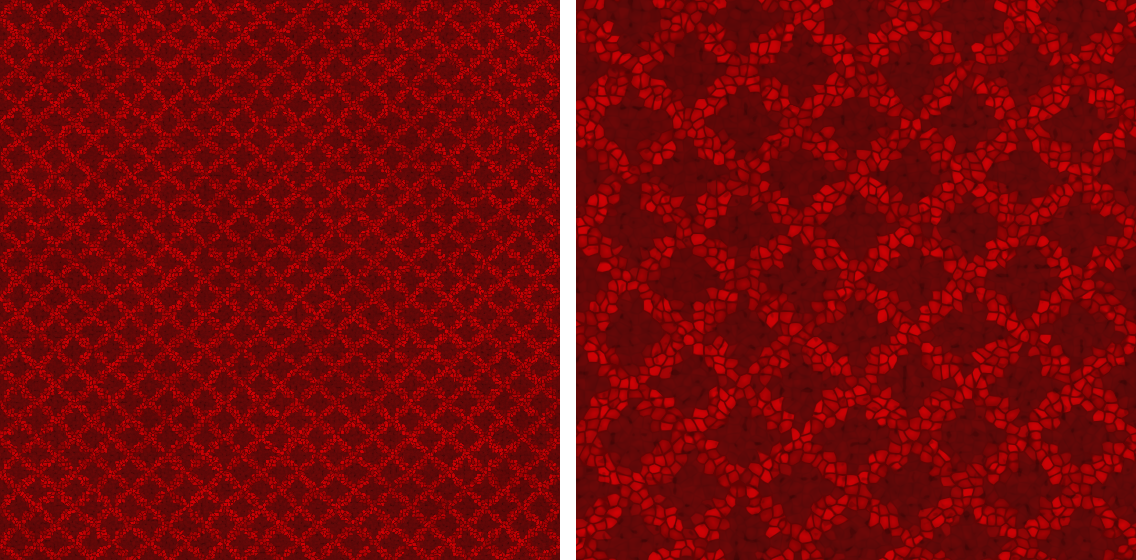
Left: the whole. Right: its middle third, enlarged.
Reproduce this pattern procedurally as a Shadertoy shader.

```glsl
// Red tufted carpet: a diagonal trellis of bright leaf-shaped petals around dark four-pointed stars.
// The trellis is a folded distance function, sampled at the centre of each yarn tuft so that its
// edges turn ragged; tufts are wrapped cellular noise, pile grain and wear wrapped gradient noise.

const float PI = 3.14159265;
const vec2 REPEATS = vec2(15.0, 16.0);  // stars across and down
const float TUFTS = 156.0;              // yarn tufts along each side
const float GRAIN = 190.0;              // pile grain cells along each side

const vec3 GROUND_LOW = vec3(0.335, 0.030, 0.030);
const vec3 GROUND_HIGH = vec3(0.430, 0.030, 0.030);
const vec3 PETAL_LOW = vec3(0.400, 0.012, 0.012);
const vec3 PETAL_HIGH = vec3(0.800, 0.008, 0.020);
const vec3 SHADOW = vec3(0.250, 0.020, 0.020);

// Two random values in 0..1 for a cell of a grid that wraps after period cells.
vec2 hash2(vec2 cell, float period, uint seed) {
    uvec2 v = uvec2(mod(cell, period)) + uvec2(seed, seed * 7u);
    v = v * 1664525u + 1013904223u;
    v.x += v.y * 1664525u;
    v.y += v.x * 1664525u;
    v ^= v >> 16u;
    v.x += v.y * 1664525u;
    v.y += v.x * 1664525u;
    v ^= v >> 16u;
    return vec2(v & 65535u) / 65535.0;
}

float cornerGradient(vec2 cell, vec2 offset, float period, uint seed) {
    float angle = 2.0 * PI * hash2(cell, period, seed).x;
    return dot(vec2(cos(angle), sin(angle)), offset);
}

// Gradient noise, about -0.7..0.7, wrapping after period cells.
float gradientNoise(vec2 p, float period, uint seed) {
    vec2 cell = floor(p), f = p - cell;
    vec2 s = f * f * f * (f * (f * 6.0 - 15.0) + 10.0);
    vec2 e = vec2(1.0, 0.0);
    float low = mix(cornerGradient(cell, f, period, seed),
                    cornerGradient(cell + e.xy, f - e.xy, period, seed), s.x);
    float high = mix(cornerGradient(cell + e.yx, f - e.yx, period, seed),
                     cornerGradient(cell + e.xx, f - e.xx, period, seed), s.x);
    return mix(low, high, s.y);
}

// Half width of a petal at position t along it; narrow where petals meet.
float petalHalfWidth(float t) {
    return 0.045 + 0.135 * abs(sin(PI * t));
}

// Signed distance to the trellis in diagonal cells, negative inside a petal.
float trellis(vec2 uv) {
    vec2 p = uv * REPEATS;
    vec2 wobble = vec2(gradientNoise(uv * 45.0, 45.0, 11u), gradientNoise(uv * 45.0, 45.0, 23u));
    p += 0.05 * wobble;
    vec2 q = fract(vec2(p.x + p.y, p.x - p.y)) - 0.5;
    return min(abs(q.x) - petalHalfWidth(q.y), abs(q.y) - petalHalfWidth(q.x));
}

// Distance to a tuft that is an oval turned by angle.
float ovalDistance(vec2 d, float angle) {
    float c = cos(angle), s = sin(angle);
    return length(vec2(c * d.x + s * d.y, c * d.y - s * d.x) * vec2(0.8, 1.25));
}

// Yarn tufts: x = petal coverage, y = random tone, z = nearest distance, w = gap to the next tuft.
vec4 tufts(vec2 uv) {
    vec2 p = uv * TUFTS, cell = floor(p);
    vec3 sum = vec3(0.0);
    float nearest = 9.0, second = 9.0;
    for (int y = -1; y <= 1; y++) {
        for (int x = -1; x <= 1; x++) {
            vec2 id = cell + vec2(x, y);
            vec2 centre = id + 0.1 + 0.8 * hash2(id, TUFTS, 3u);
            vec2 look = hash2(id, TUFTS, 57u);
            float d = ovalDistance(p - centre, PI * look.x);
            float petal = 1.0 - smoothstep(-0.03, 0.03, trellis(centre / TUFTS));
            sum += vec3(petal, look.y, 1.0) * exp(-14.0 * d);
            second = min(second, max(nearest, d));
            nearest = min(nearest, d);
        }
    }
    return vec4(sum.xy / sum.z, nearest, second - nearest);
}

void mainImage(out vec4 fragColor, in vec2 fragCoord) {
    vec2 uv = fragCoord / iResolution.xy;
    vec4 tuft = tufts(uv);
    float grain = gradientNoise(uv * GRAIN, GRAIN, 71u);
    float wear = gradientNoise(uv * 6.0, 6.0, 91u);

    // Rounded yarn ends with dark creases between them
    float crease = smoothstep(0.0, 0.32, tuft.w);
    float dome = 0.45 - tuft.z;
    float pile = crease * (0.28 + 0.66 * tuft.y) + 0.5 * dome + 0.15 * grain;
    float nap = 0.5 + 0.45 * (tuft.y - 0.5) + 0.25 * (crease - 0.7) + 0.6 * grain;

    // Bright raised petals over the flat dark ground
    vec3 ground = mix(GROUND_LOW, GROUND_HIGH, clamp(nap, 0.0, 1.0));
    vec3 petal = mix(PETAL_LOW, PETAL_HIGH, clamp(pile, 0.0, 1.0));
    vec3 color = mix(ground, petal, tuft.x);

    // Scattered shadow flecks and faint uneven wear
    float fleck = smoothstep(0.28, 0.5, -grain) * (1.0 - crease * 0.4);
    color = mix(color, SHADOW, fleck * mix(0.85, 0.5, tuft.x));
    color *= 1.0 + 0.07 * wear;
    fragColor = vec4(color, 1.0);
}
```
